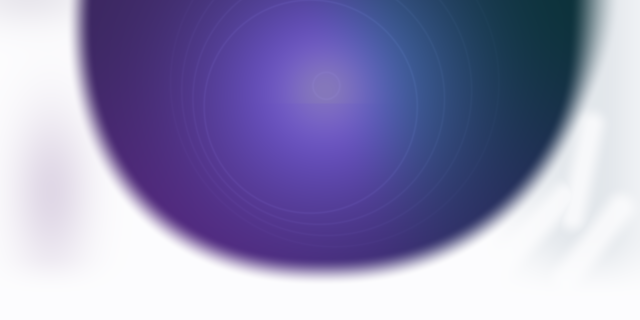
Write a WebGL 1 fragment shader that draws this background.

```glsl
precision highp float;
// A deep violet-to-teal bowl with a glowing core and faint rings, set in soft
// white mist. The bowl is a blurred superellipse; glows and smudges are
// Gaussians, and the pale mist strokes are blurred capsules.

uniform vec2 u_resolution;

#define BOWL_SIZE vec2(0.802, 0.849)
#define BOWL_POWER 2.25
#define EDGE_BLUR 0.042
#define GLOW_CENTER vec2(1.015, 0.715)
#define GLOW_RADIUS 0.42
#define CORE_RADIUS 0.125
#define RING_STRENGTH 0.035
#define RING_WIDTH 0.0035
#define MIST_WHITE vec3(0.99, 0.99, 0.995)

// Gaussian spot with separate horizontal and vertical radii.
float spot(vec2 p, vec2 center, vec2 radius) {
  vec2 q = (p - center) / radius;
  return exp(-dot(q, q));
}

// Soft capsule from a to b.
float stroke(vec2 p, vec2 a, vec2 b, float radius) {
  vec2 along = b - a;
  float t = clamp(dot(p - a, along) / dot(along, along), 0.0, 1.0);
  float d = length(p - a - along * t);
  return 1.0 - smoothstep(radius - 0.03, radius + 0.03, d);
}

// Thin circle line.
float ring(vec2 p, vec2 center, float radius) {
  float d = (length(p - center) - radius) / RING_WIDTH;
  return exp(-d * d);
}

// Approximate signed distance to the bowl, which leans slightly with depth.
float bowlDistance(vec2 p) {
  float depth = max(1.0 - p.y, 0.0001);
  float side = max(abs(p.x - 1.052 + 0.048 * depth), 0.0001);
  vec2 q = pow(vec2(side, depth) / BOWL_SIZE, vec2(BOWL_POWER));
  return (pow(q.x + q.y, 1.0 / BOWL_POWER) - 1.0) * BOWL_SIZE.x;
}

vec3 bowlColor(vec2 p) {
  // Base gradient across the four corners.
  float low = 1.0 - smoothstep(0.1, 1.0, p.y);
  vec3 left = mix(vec3(0.23, 0.15, 0.37), vec3(0.32, 0.14, 0.47), low);
  vec3 right = mix(vec3(0.045, 0.19, 0.22), vec3(0.16, 0.16, 0.36), low);
  vec3 color = mix(left, right, smoothstep(0.4, 1.75, p.x));

  // Wide glow, violet on the left and blue towards the upper right.
  vec2 offset = p - GLOW_CENTER;
  float blue = smoothstep(-0.02, 0.34, dot(offset, vec2(1.0, 0.3)));
  vec3 glow = mix(vec3(0.44, 0.34, 0.82), vec3(0.30, 0.45, 0.74), blue);
  color = mix(color, glow, spot(p, GLOW_CENTER, vec2(GLOW_RADIUS)));

  // Grey core, a little dimmer below a faint horizontal seam.
  float seam = mix(0.62, 0.8, smoothstep(0.674, 0.679, p.y));
  float core = seam * spot(p, GLOW_CENTER, vec2(CORE_RADIUS));
  color = mix(color, vec3(0.54, 0.50, 0.71), core);

  // Rings that drift up and right as they grow.
  float lines = 0.6 * ring(p, vec2(1.02, 0.732), 0.042);
  for (int i = 0; i < 4; i++) {
    float k = float(i);
    vec2 center = vec2(0.971, 0.667) + k * vec2(0.025, 0.025);
    lines += ring(p, center, 0.333 + 0.06 * k) * (1.0 - 0.2 * k);
  }
  return color + RING_STRENGTH * lines * vec3(0.7, 0.8, 1.0);
}

vec3 mistColor(vec2 p) {
  vec3 color = MIST_WHITE;

  // Lavender smudge on the left, pale grey at the top left.
  float ground = smoothstep(0.07, 0.2, p.y);
  float smudge = spot(p, vec2(0.16, 0.40), vec2(0.12, 0.25)) * ground;
  color = mix(color, vec3(0.85, 0.81, 0.88), 0.8 * smudge);
  float haze = spot(p, vec2(0.09, 1.02), vec2(0.2, 0.1));
  color = mix(color, vec3(0.89, 0.88, 0.91), 0.8 * haze);

  // Cool veil on the right, cut by white strokes.
  float veil = smoothstep(1.5, 1.8, p.x) * smoothstep(0.06, 0.28, p.y);
  veil *= 1.0 - 0.5 * smoothstep(1.88, 2.02, p.x);
  color = mix(color, vec3(0.87, 0.89, 0.91), 0.85 * veil);
  float strokes = stroke(p, vec2(1.85, 0.61), vec2(1.79, 0.32), 0.035);
  strokes = max(strokes, stroke(p, vec2(1.765, 0.385), vec2(1.53, 0.14), 0.04));
  strokes = max(strokes, stroke(p, vec2(1.94, 0.35), vec2(1.77, 0.13), 0.04));
  return mix(color, MIST_WHITE, 0.8 * strokes);
}

void main() {
  // Height is one unit; the middle of the canvas stays at x = 1.
  vec2 p = (gl_FragCoord.xy - 0.5 * u_resolution) / u_resolution.y;
  p += vec2(1.0, 0.5);

  // The edge blurs more towards the upper right.
  float corner = smoothstep(0.55, 1.0, p.y) * smoothstep(1.6, 1.9, p.x);
  float blur = EDGE_BLUR + 0.045 * corner;
  float outside = smoothstep(-blur, blur, bowlDistance(p));
  gl_FragColor = vec4(mix(bowlColor(p), mistColor(p), outside), 1.0);
}
```
